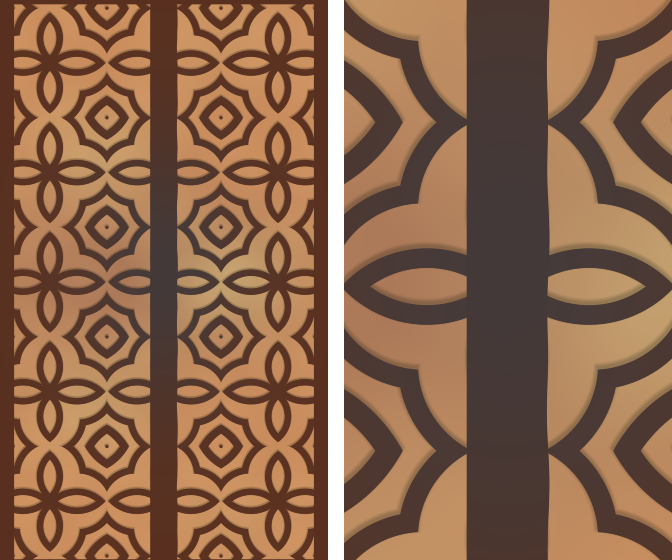
Left: the whole. Right: its middle third, enlarged.
Reproduce this pattern procedurally as a Shadertoy shader.

```glsl
// Draws two tall panels of petal flowers and nested medallions in brown line on warm tan.

const float PI = 3.14159265;
const float CANVAS_HEIGHT = 768.0;         // design units; canvas is 450 wide
const vec2 PERIOD = vec2(156.5, 150.25);   // spacing of the flowers
const float LATTICE_SHIFT = -3.0;          // flower row relative to mid-height

const vec3 ORANGE_TAN = vec3(0.80, 0.56, 0.37);
const vec3 OLIVE_TAN = vec3(0.78, 0.67, 0.46);
const vec3 DUSTY_ROSE = vec3(0.62, 0.44, 0.34);
const vec3 RUST_BROWN = vec3(0.36, 0.195, 0.125);
const vec3 SLATE = vec3(0.26, 0.235, 0.24);

vec2 hash2(vec2 p) {
    vec2 k = vec2(dot(p, vec2(127.1, 311.7)), dot(p, vec2(269.5, 183.3)));
    return fract(sin(k) * 43758.5453);
}

// Distance to the nearest jittered cell point
float cellNoise(vec2 p) {
    vec2 cell = floor(p);
    float nearest = 2.0;
    for (int y = -1; y <= 1; y++)
        for (int x = -1; x <= 1; x++) {
            vec2 c = cell + vec2(x, y);
            nearest = min(nearest, length(c + hash2(c) - p));
        }
    return nearest;
}

float gauss(vec2 p, vec2 spread) {
    p /= spread;
    return exp(-dot(p, p));
}

// Pointed lens lying along x
float lens(vec2 p, float halfLength, float halfWidth) {
    float r = (halfLength * halfLength + halfWidth * halfWidth) / (2.0 * halfWidth);
    return length(vec2(p.x, abs(p.y) + r - halfWidth)) - r;
}

// Stroke distance of four petals meeting at the origin
float flower(vec2 p, float halfStroke) {
    p = abs(p);
    float across = lens(p - vec2(37.0, 0.0), 33.0, 13.0);
    float upright = lens(p.yx - vec2(34.0, 0.0), 29.5, 13.5);
    return min(abs(across), abs(upright)) - halfStroke;
}

// Eight-pointed scalloped ring, bulging diamond ring and centre dot
float medallion(vec2 p, float halfStroke) {
    float dotDist = length(p) - 2.2;
    p = abs(p);
    vec2 folded = vec2(max(p.x, p.y), min(p.x, p.y));
    float scallop = abs(48.6 - length(folded - vec2(81.1, 39.6))) - halfStroke;
    float diamond = abs(length(p + 35.25) - 68.9) - halfStroke - 0.8;
    return min(min(scallop, diamond), dotDist);
}

vec2 repeatCentred(vec2 p, vec2 period) {
    return (fract(p / period + 0.5) - 0.5) * period;
}

float ornament(vec2 p) {
    p.y -= LATTICE_SHIFT;
    float petals = flower(repeatCentred(p, PERIOD), 4.5);
    float rings = medallion(repeatCentred(p + 0.5 * PERIOD, PERIOD), 4.6);
    return min(petals, rings);
}

// Negative in the dark side bars, centre bar and thin top and bottom edges
float frame(vec2 p) {
    float wobble = 0.7 * sin(p.y * 0.083) * sin(p.y * 0.031 + 1.0);
    float centreBar = abs(p.x + 0.3) - 18.6 - wobble * step(0.0, p.x);
    float sideBar = 205.5 - abs(p.x);
    float endBar = min(378.0 - p.y, p.y + 383.0);
    return min(min(centreBar, sideBar), endBar);
}

float coverage(float dist, float pixel) {
    return 1.0 - smoothstep(-0.6 * pixel, 0.6 * pixel, dist);
}

vec3 groundColour(vec2 p) {
    // Olive patches swap height between the two panels
    float wave = 0.5 + 0.5 * cos(p.y * PI / 180.0) * sin(p.x * PI / 230.0);
    float olive = wave * wave * gauss(p, vec2(190.0, 290.0));
    float haze = gauss(p - vec2(-45.0, 0.0), vec2(230.0, 130.0));
    float mottle = cellNoise(p / 75.0) - 0.5;
    vec3 colour = mix(ORANGE_TAN, DUSTY_ROSE, 0.68 * haze);
    colour = mix(colour, OLIVE_TAN, clamp(olive * 0.9 - 0.12 * mottle, 0.0, 1.0));
    return colour * (1.0 - 0.04 * mottle);
}

vec3 lineColour(vec2 p) {
    float cool = gauss(p - vec2(0.0, 10.0), vec2(125.0, 190.0));
    return mix(RUST_BROWN, SLATE, 0.9 * cool);
}

void mainImage(out vec4 fragColor, in vec2 fragCoord) {
    float pixel = CANVAS_HEIGHT / iResolution.y;
    vec2 p = (fragCoord - 0.5 * iResolution.xy) * pixel;

    vec3 colour = groundColour(p);
    vec3 ink = lineColour(p);

    // Soft worn shadow just above each stroke
    float shadow = 1.0 - smoothstep(-0.5, 2.2, ornament(p - vec2(-0.4, 1.4)));
    colour = mix(colour, colour * vec3(0.70, 0.72, 0.70), 0.75 * shadow);

    colour = mix(colour, ink, coverage(ornament(p), pixel));
    colour = mix(colour, ink * 0.97, coverage(frame(p), pixel));
    fragColor = vec4(colour, 1.0);
}
```
